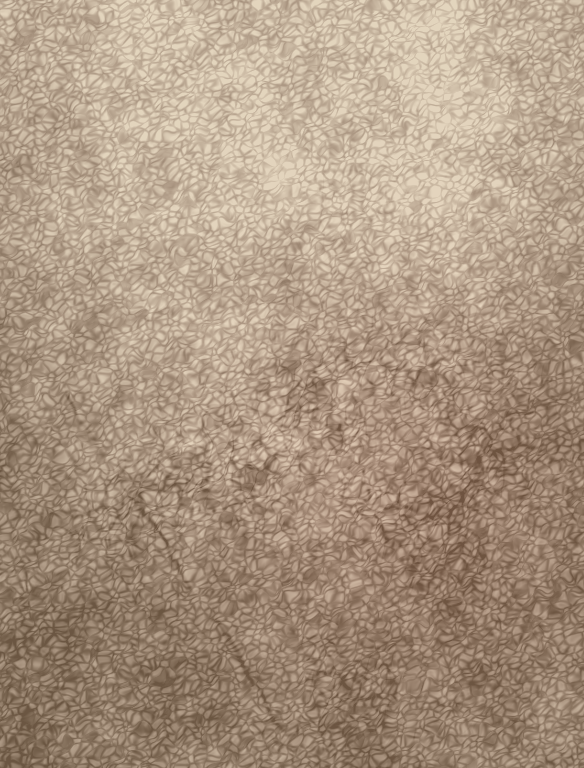
Reproduce this texture procedurally as a Shadertoy shader.

```glsl
// Worn beige leather with fine pebbled grain, slanted creases and soft light from above.

const vec3 DARK_HIDE  = vec3(0.46, 0.38, 0.30);
const vec3 MID_HIDE   = vec3(0.67, 0.59, 0.51);
const vec3 LIGHT_HIDE = vec3(0.86, 0.80, 0.71);
const vec3 RED_CAST   = vec3(0.016, -0.012, -0.008);

vec2 hash2(vec2 p) {
    vec3 q = fract(p.xyx * vec3(0.1031, 0.1030, 0.0973));
    q += dot(q, q.yzx + 33.33);
    return fract((q.xx + q.yz) * q.zy);
}

float valueNoise(vec2 p) {
    vec2 i = floor(p), f = fract(p);
    f = f * f * (3.0 - 2.0 * f);
    float low  = mix(hash2(i).x, hash2(i + vec2(1, 0)).x, f.x);
    float high = mix(hash2(i + vec2(0, 1)).x, hash2(i + vec2(1, 1)).x, f.x);
    return mix(low, high, f.y);
}

float fbm(vec2 p, int octaves) {
    float sum = 0.0, weight = 0.5, total = 0.0;
    for (int i = 0; i < octaves; i++) {
        sum += weight * valueNoise(p);
        total += weight;
        weight *= 0.55;
        p = mat2(1.6, 1.2, -1.2, 1.6) * p + 7.3;
    }
    return sum / total;
}

vec2 rotate(vec2 p, float angle) {
    float c = cos(angle), s = sin(angle);
    return vec2(c * p.x + s * p.y, c * p.y - s * p.x);
}

// Gap between the two nearest cell centres: zero along the furrows
float furrowGap(vec2 p) {
    vec2 cell = floor(p), f = fract(p);
    float nearest = 8.0, second = 8.0;
    for (int y = -1; y <= 1; y++)
    for (int x = -1; x <= 1; x++) {
        vec2 offset = vec2(x, y);
        float d = length(offset + hash2(cell + offset) - f);
        second = min(second, max(nearest, d));
        nearest = min(nearest, d);
    }
    return second - nearest;
}

// Cracked network stretched along a direction
float creases(vec2 p, float angle, vec2 scale, float width) {
    vec2 warp = vec2(fbm(p * 22.0, 3), fbm(p * 22.0 + 40.0, 3)) - 0.5;
    float gap = furrowGap(rotate(p + warp * 0.045, angle) * scale);
    return 1.0 - smoothstep(0.0, width, gap);
}

float scratch(vec2 p, vec2 a, vec2 b, float width) {
    vec2 ab = b - a;
    float along = clamp(dot(p - a, ab) / dot(ab, ab), 0.0, 1.0);
    float d = length(p - a - ab * along);
    return (1.0 - smoothstep(0.0, width, d)) * (1.0 - 0.5 * along);
}

float patchMask(vec2 p, vec2 centre, vec2 radius) {
    vec2 q = (p - centre) / radius;
    return exp(-dot(q, q));
}

void mainImage(out vec4 fragColor, in vec2 fragCoord) {
    vec2 p = fragCoord / iResolution.y;
    float side = fragCoord.x / iResolution.x - 0.55;

    // Broad light and stained mottling
    float tone = mix(0.35, 0.86, smoothstep(0.02, 0.88, p.y));
    tone -= 0.62 * side * side;
    tone += 0.55 * (fbm(p * 5.0 + 3.0, 4) - 0.5);
    tone += 0.30 * (fbm(p * 24.0 + 11.0, 3) - 0.5);

    // Fine pebbled grain
    vec2 warp = vec2(valueNoise(p * 70.0), valueNoise(p * 70.0 + 19.0)) - 0.5;
    vec2 grainPos = rotate(p + warp * 0.010, 0.5);
    float pebbles = furrowGap(grainPos * vec2(85.0, 125.0));
    tone += 0.38 * (smoothstep(0.0, 0.6, pebbles) - 0.52);
    tone += 0.42 * (fbm(grainPos * vec2(120.0, 175.0), 2) - 0.5);

    // Creases gather in worn patches
    float worn = patchMask(p, vec2(0.53, 0.40), vec2(0.21, 0.17))
               + 0.7 * patchMask(rotate(p - vec2(0.25, 0.38), 0.5), vec2(0), vec2(0.30, 0.07))
               + 0.6 * patchMask(p, vec2(0.42, 0.10), vec2(0.17, 0.11))
               + 0.35 * patchMask(p, vec2(0.48, 0.74), vec2(0.20, 0.08));
    worn = min(worn, 1.1) * smoothstep(0.25, 0.60, fbm(p * 9.0 + 27.0, 3));
    float folds = creases(p, 0.60, vec2(25.0, 55.0), 0.30);
    float crossFolds = creases(p + 3.0, 0.95, vec2(18.0, 36.0), 0.17);
    tone -= worn * (0.36 * folds + 0.26 * crossFolds - 0.08);

    // Long scratches stepping down to the right
    vec2 wobble = (vec2(fbm(p * 30.0, 2), fbm(p * 30.0 + 9.0, 2)) - 0.5) * 0.018;
    for (int i = 0; i < 3; i++) {
        float n = float(i);
        vec2 start = vec2(0.09 + 0.095 * n, 0.48 - 0.145 * n);
        vec2 run = vec2(0.045, -0.075) * (1.0 + 0.45 * n);
        tone -= 0.34 * scratch(p + wobble, start, start + run, 0.0055);
    }

    // Hide colour with a reddish cast over the worn side
    tone = clamp(tone, -0.1, 1.08);
    vec3 colour = tone < 0.5 ? mix(DARK_HIDE, MID_HIDE, tone * 2.0)
                             : mix(MID_HIDE, LIGHT_HIDE, tone * 2.0 - 1.0);
    colour += RED_CAST * patchMask(p, vec2(0.54, 0.35), vec2(0.28, 0.28));
    fragColor = vec4(clamp(colour, 0.0, 1.0), 1.0);
}
```
